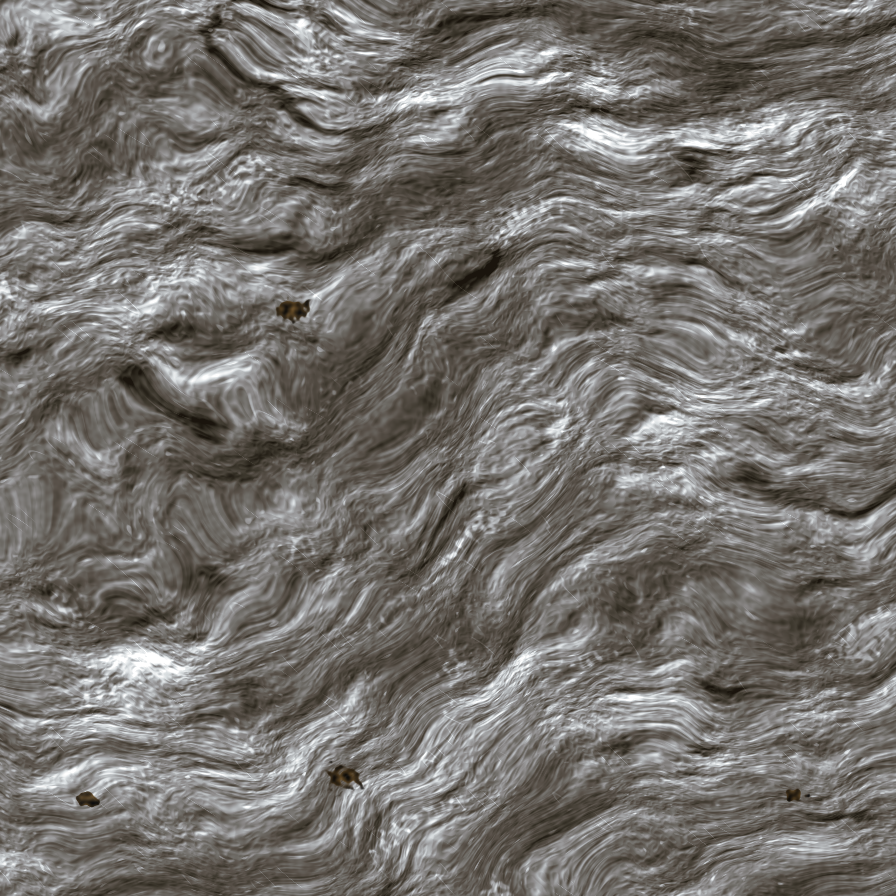
Write a WebGL 1 fragment shader that draws this texture.

```glsl
precision highp float;
// Weathered mica schist: silvery foliated rock with ledges, crevices, pits and glints.

uniform vec2 u_resolution;

// Mineral tones, from shadow to glare
const vec3 SHADOW = vec3(0.10, 0.08, 0.05);
const vec3 UMBER  = vec3(0.24, 0.22, 0.18);
const vec3 BROWN  = vec3(0.35, 0.32, 0.29);
const vec3 STONE  = vec3(0.44, 0.43, 0.41);
const vec3 STEEL  = vec3(0.55, 0.54, 0.54);
const vec3 SILVER = vec3(0.67, 0.68, 0.69);
const vec3 FROST  = vec3(0.85, 0.87, 0.88);
const vec3 GLARE  = vec3(1.0);
const vec3 OCHRE  = vec3(0.25, 0.18, 0.08);

const int   OCTAVES      = 5;
const vec2  FOLD_SCALE   = vec2(4.0, 11.0);    // ledges per canvas, along and across
const vec2  FOLD_GROWTH  = vec2(2.2, 2.0);     // scale step per octave
const vec2  LIGHT        = vec2(-0.12, 0.32);  // towards the light, in noise cells
const float TILT_BOTTOM  = 0.42;               // slope of the foliation
const float TILT_TOP     = 0.02;
const float RELIEF       = 0.90;
const float PATCHINESS   = 0.42;
const float CREVICE_DARK = 1.9;
const float PIT_GRID     = 4.0;
const float PIT_CHANCE   = 0.35;

float hash(vec2 c) {
  vec3 h = fract(c.xyx * vec3(0.1031, 0.1030, 0.0973));
  h += dot(h, h.yzx + 33.33);
  return fract((h.x + h.y) * h.z);
}

float corner(vec2 cell, vec2 offset) {
  float a = 6.2832 * hash(cell);
  return dot(vec2(cos(a), sin(a)), offset);
}

// Gradient noise scaled to unit variance
float noise(vec2 p) {
  vec2 i = floor(p), f = p - i, e = vec2(1.0, 0.0);
  vec2 w = f * f * f * (f * (f * 6.0 - 15.0) + 10.0);
  float low  = mix(corner(i, f), corner(i + e, f - e), w.x);
  float high = mix(corner(i + e.yx, f - e.yx), corner(i + 1.0, f - 1.0), w.x);
  return 4.63 * mix(low, high, w.y);
}

// Sharp-crested ledge: steep on one side, gentle on the other
float ledge(vec2 p) {
  float n = noise(p);
  return 0.5 * n - 0.85 * abs(n);
}

// Coordinates along (x) and across (y) the wavy foliation
vec2 foliate(vec2 p) {
  float across = p.y - (p.x - 0.5) * mix(TILT_BOTTOM, TILT_TOP, p.y);
  across += 0.035 * noise(p * 2.6 + 3.7) + 0.007 * noise(p * 12.0 + 9.1);
  float along = p.x + 0.3 * p.y + 0.012 * noise(p * 9.0 + 21.3);
  return vec2(along, across);
}

// Light caught by the ledges, summed over scales to about unit variance
float litRelief(vec2 q) {
  vec2 scale = FOLD_SCALE;
  float sum = 0.0;
  for (int i = 0; i < OCTAVES; i++) {
    float k = float(i);
    vec2 s = q * scale + 17.3 * k + 5.2;
    s.y += s.x * 0.25 * sin(k * 2.4);
    float weight = 0.52 - 0.04 * abs(k - 1.5);
    sum += weight * (ledge(s) - ledge(s + LIGHT));
    scale *= FOLD_GROWTH;
  }
  return sum / 1.05;
}

// Thin lens-shaped gaps between the layers
float crevice(vec2 q) {
  float gap = abs(noise(q * vec2(3.0, 8.0) + 41.0) + 0.15 * noise(q * vec2(20.0, 50.0)));
  float open = smoothstep(0.7, 1.7, noise(q * vec2(4.0, 7.0) + 63.0));
  return open * (1.0 - smoothstep(0.08, 0.42, gap));
}

// Sparse ragged holes, at most one per grid cell
float pit(vec2 p, float grain) {
  vec2 g = p * PIT_GRID, cell = floor(g);
  vec2 centre = 0.3 + 0.4 * vec2(hash(cell + 7.0), hash(cell + 19.0));
  vec2 d = (g - cell - centre) * vec2(0.8, 1.2);
  float chance = hash(cell + 31.0);
  float radius = mix(0.03, 0.13, pow(hash(cell + 53.0), 3.0));
  float edge = length(d) + 0.2 * radius * (grain + noise(p * 35.0));
  return step(chance, PIT_CHANCE) * (1.0 - smoothstep(0.75, 1.1, edge / radius));
}

float ramp(float a, float b, float x) { return clamp((x - a) / (b - a), 0.0, 1.0); }

vec3 mineral(float t) {
  vec3 c = mix(SHADOW, UMBER, ramp(-2.70, -1.55, t));
  c = mix(c, BROWN,  ramp(-1.55, -0.71, t));
  c = mix(c, STONE,  ramp(-0.71, -0.04, t));
  c = mix(c, STEEL,  ramp(-0.04, 0.57, t));
  c = mix(c, SILVER, ramp(0.57, 1.23, t));
  c = mix(c, FROST,  ramp(1.23, 2.05, t));
  return mix(c, GLARE, ramp(2.05, 2.90, t));
}

void main() {
  vec2 p = gl_FragCoord.xy / min(u_resolution.x, u_resolution.y);
  vec2 q = foliate(p);
  float grain = noise(p * 130.0 + 11.0);

  // Broad dull and silvery patches; the silvery ones are rougher
  float sheen = 0.8 * noise(q * vec2(2.5, 6.0) + 77.0) + 0.6 * noise(q * vec2(7.0, 15.0) + 87.0);
  float roughness = mix(0.88, 1.12, p.y) * (1.0 + 0.16 * clamp(sheen, -2.0, 2.0));
  float tone = RELIEF * roughness * litRelief(q) + PATCHINESS * sheen;
  tone -= CREVICE_DARK * crevice(q);

  // Glints, crossing fibres and frosted chips
  float glint = smoothstep(1.8, 2.6, noise(q * vec2(75.0, 150.0) + 5.0));
  vec2 cross = mat2(0.62, -0.78, 0.78, 0.62) * p;
  float fibre = 1.0 - smoothstep(0.0, 0.16, abs(noise(cross * vec2(60.0, 9.0) + 13.0)));
  fibre *= smoothstep(0.9, 1.8, noise(p * 23.0 + 29.0));
  float chip = smoothstep(2.0, 2.7, noise(q * vec2(8.0, 14.0) + 95.0) + 0.3 * grain);
  tone += 1.1 * glint + 0.7 * fibre + 1.1 * chip + 0.1 * grain;

  vec3 colour = mix(mineral(tone), OCHRE * (0.9 + 0.35 * grain), 0.9 * pit(p, grain));
  gl_FragColor = vec4(colour, 1.0);
}
```
